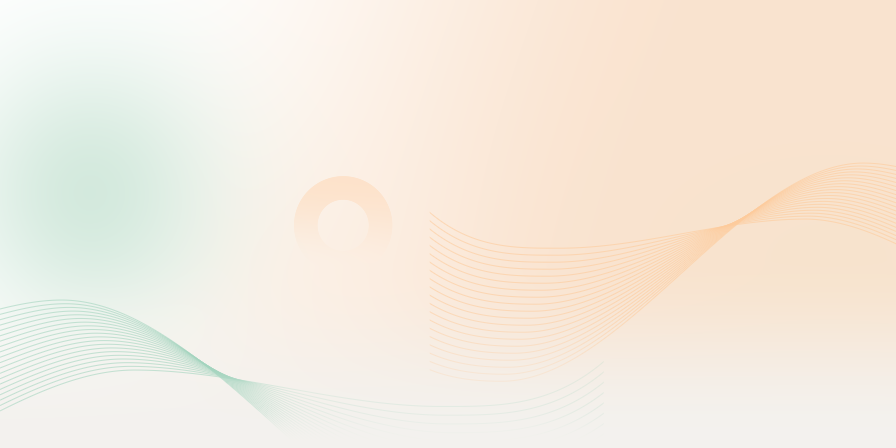
A WebGL 1 fragment shader for this background:

```glsl
precision highp float;
uniform vec2 u_resolution;

const float LINE_COUNT = 20.0;
const float LINE_WIDTH = 0.0024;

// Soft elliptical falloff
float glow(vec2 p, vec2 center, vec2 radius) {
  vec2 q = (p - center) / radius;
  return exp(-dot(q, q));
}

// Cubic between two knots, each holding x, y and slope
float hermite(float x, vec3 a, vec3 b) {
  float span = b.x - a.x;
  float t = clamp((x - a.x) / span, 0.0, 1.0);
  float s = 1.0 - t;
  return a.y * (1.0 + 2.0 * t) * s * s + b.y * t * t * (3.0 - 2.0 * t)
       + span * (a.z * t * s * s - b.z * t * t * s);
}

// Height of one strand; blend runs between the two border curves
float strand(float x, float blend) {
  vec3 start  = mix(vec3(-0.682, 0.031, -0.85), vec3(-0.682, -0.320, -0.40), blend);
  vec3 trough = mix(vec3(-0.391, -0.049, 0.0), vec3(-0.521, -0.346, 0.0), blend);
  vec3 crest  = mix(vec3(0.156, 0.016, 0.0), vec3(0.286, 0.141, 0.0), blend);
  vec3 finish = mix(vec3(0.396, -0.057, -0.50), vec3(0.396, 0.125, -0.25), blend);
  if (x < trough.x) return hermite(x, start, trough);
  if (x < crest.x) return hermite(x, trough, crest);
  return hermite(x, crest, finish);
}

// Share of a pixel covered by a thin line at distance d
float lineCoverage(float d, float width, float pixel) {
  return clamp(0.5 + (0.5 * width - d) / pixel, 0.0, 1.0)
       - clamp(0.5 - (0.5 * width + d) / pixel, 0.0, 1.0);
}

// Twisted sheet of fine lines that cross near the local origin
float ribbon(vec2 p, float width, float pixel, float opacity) {
  float clearShare = 1.0;
  for (float i = 0.0; i < LINE_COUNT; i++) {
    float blend = i / (LINE_COUNT - 1.0);
    float y = strand(p.x, blend);
    float slope = (strand(p.x + 0.002, blend) - y) / 0.002;
    float d = abs(p.y - y) / sqrt(1.0 + slope * slope);
    clearShare *= 1.0 - opacity * lineCoverage(d, width, pixel);
  }
  float inside = smoothstep(-0.5 * pixel, 0.5 * pixel, p.x + 0.682);
  return (1.0 - clearShare) * inside;
}

// Annulus with antialiased borders
float ring(vec2 p, vec2 center, float inner, float outer, float pixel) {
  float d = abs(length(p - center) - 0.5 * (inner + outer)) - 0.5 * (outer - inner);
  return 1.0 - smoothstep(-0.5 * pixel, 0.5 * pixel, d);
}

// Diagonal wash, coloured glows and pale floor
vec3 backdrop(vec2 p) {
  vec3 white = vec3(1.0);
  vec3 peach = vec3(0.978, 0.890, 0.812);
  vec3 blush = vec3(0.990, 0.935, 0.890);
  vec3 sand  = vec3(0.957, 0.893, 0.795);
  vec3 mint  = vec3(0.820, 0.910, 0.860);
  vec3 floorGrey = vec3(0.953, 0.946, 0.932);

  vec3 color = mix(white, peach, smoothstep(0.2, 1.6, p.x + 0.35 * (1.0 - p.y)));
  color = mix(color, blush, 0.4 * glow(p, vec2(0.75, 0.38), vec2(0.3)));
  color = mix(color, sand, 0.4 * glow(p, vec2(1.85, 0.42), vec2(0.4, 0.25)));
  color = mix(color, mint, 0.95 * glow(p, vec2(0.2, 0.57), vec2(0.29, 0.31)));
  return mix(color, floorGrey, 1.0 - smoothstep(0.03, 0.42, p.y));
}

void main() {
  // Canvas height is one unit
  float pixel = 1.0 / u_resolution.y;
  vec2 p = gl_FragCoord.xy * pixel;
  p.x *= 2.0 * u_resolution.y / u_resolution.x;
  vec3 color = backdrop(p);

  // Ring dissolving downwards
  vec3 apricot = vec3(0.992, 0.882, 0.785);
  float ringFade = smoothstep(0.40, 0.60, p.y);
  color = mix(color, apricot, 0.9 * ringFade * ring(p, vec2(0.766, 0.497), 0.057, 0.110, pixel));

  // Orange ribbon on the right
  vec3 orange = vec3(0.992, 0.795, 0.610);
  float orangeFade = mix(0.35, 1.0, smoothstep(0.13, 0.35, p.y));
  color = mix(color, orange, orangeFade * ribbon(p - vec2(1.641, 0.495), LINE_WIDTH, pixel, 0.6));

  // Mirrored, larger green ribbon at the lower left
  vec3 green = vec3(0.640, 0.830, 0.745);
  float scale = 1.25;
  vec2 mirrored = (p - vec2(0.495, 0.154)) * vec2(-1.0, 1.0) / scale;
  float greenFade = mix(1.0, 0.35, smoothstep(0.45, 0.7, p.x)) * smoothstep(0.01, 0.10, p.y);
  color = mix(color, green, greenFade * ribbon(mirrored, LINE_WIDTH / scale, pixel / scale, 0.6));

  gl_FragColor = vec4(color, 1.0);
}
```
